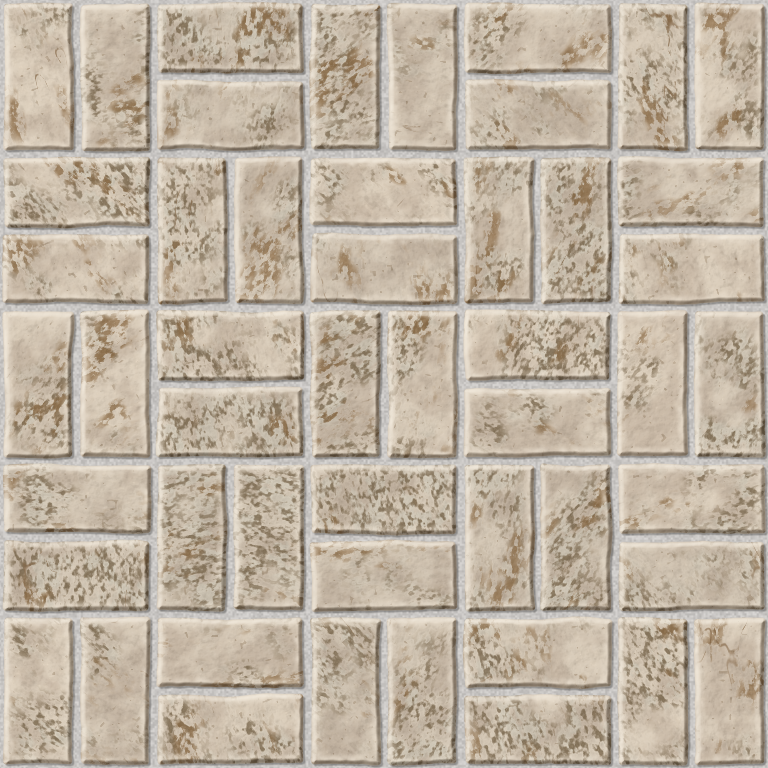
This texture is drawn by a Shadertoy shader. Its source:

```glsl
// Basket-weave stone paving: a 5 x 5 checker of blocks, each split into two bricks,
// upright and lying in turn. Wavy box distances give the grout and the bevels;
// fbm in each brick's own frame gives worn, finely pitted, faintly rusty stone.

float hash(vec2 p) {
    vec3 q = fract(p.xyx * 0.1031);
    q += dot(q, q.yzx + 33.33);
    return fract((q.x + q.y) * q.z);
}

float noise(vec2 p) {
    vec2 i = floor(p), f = fract(p);
    f = f * f * (3.0 - 2.0 * f);
    return mix(mix(hash(i), hash(i + vec2(1, 0)), f.x),
               mix(hash(i + vec2(0, 1)), hash(i + vec2(1, 1)), f.x), f.y);
}

float fbm(vec2 p) {
    float sum = 0.0, amp = 0.533;
    for (int i = 0; i < 4; i++) {
        sum += amp * noise(p);
        p = mat2(1.6, 1.2, -1.2, 1.6) * p + 5.3;
        amp *= 0.5;
    }
    return sum;
}

// Signed distance to the brick around p, with its id and local position
float brick(vec2 p, out vec2 id, out vec2 local) {
    vec2 cell = floor(p), f = fract(p);
    if (mod(cell.x + cell.y, 2.0) > 0.5) f = f.yx;
    float side = floor(f.x * 2.0);
    id = vec2(2.0 * cell.x + side, cell.y) + 3.0;
    local = vec2(f.x - 0.25 - 0.5 * side, f.y - 0.5);
    vec2 wave = vec2(noise(local * 3.5 + id * 9.7), noise(local * 3.5 + id * 5.3 + 40.0)) - 0.5;
    vec2 fray = vec2(noise(p * 19.0), noise(p * 19.0 + 70.0)) - 0.5;
    vec2 b = abs(local + 0.022 * wave + 0.006 * fray) - vec2(0.225, 0.475) + 0.022;
    return length(max(b, 0.0)) + min(max(b.x, b.y), 0.0) - 0.022;
}

// Narrow bevelled edge plus a lumpy face
float height(vec2 p) {
    vec2 id, local;
    float d = brick(p, id, local);
    return smoothstep(-0.008, 0.034, -d) * (0.8 + 0.30 * fbm(p * 11.0 + id * 3.1));
}

vec3 stone(vec2 id, vec2 local) {
    float wear = hash(id + 11.0), angle = 6.283 * hash(id + 23.0);
    vec2 s = mat2(cos(angle), sin(angle), -sin(angle), cos(angle)) * local + id * 7.3;
    float grain = fbm(s * vec2(24, 38));
    float fine = noise(s * vec2(48, 62) + 30.0);
    float worn = smoothstep(0.36, 0.66, fbm(s * 3.5) + 0.3 * (wear - 0.5));

    // Cream to tan clouds, shifted a little from brick to brick
    float cloud = smoothstep(0.3, 0.7, fbm(s * 6.0 + 15.0));
    vec3 col = mix(vec3(0.85, 0.80, 0.73), vec3(0.775, 0.715, 0.645), cloud);
    col *= 0.98 + 0.05 * hash(id + 31.0);

    // Pale flakes and fine dark pits in the worn areas
    float flake = smoothstep(0.48, 0.62, fbm(s * vec2(9, 14) + 20.0));
    col = mix(col, vec3(0.83, 0.81, 0.75), 0.55 * flake * worn);
    float pit = smoothstep(0.42, 0.72, 0.7 * grain + 0.3 * fine);
    col = mix(col, vec3(0.44, 0.37, 0.27), 0.9 * (0.12 + 0.88 * worn) * pit);

    // Rust blotches broken by the grain, thin veins and stray specks
    float rust = smoothstep(0.57, 0.76, fbm(s * vec2(3, 6) + 40.0));
    col = mix(col, vec3(0.50, 0.37, 0.22), 0.7 * rust * smoothstep(0.4, 0.62, grain));
    float vein = 1.0 - smoothstep(0.001, 0.010, abs(fbm(s * vec2(1.2, 3.0) + 60.0) - 0.5));
    vein *= smoothstep(0.62, 0.85, noise(s * 3.0 + 80.0)) * smoothstep(0.3, 0.55, grain);
    col = mix(col, vec3(0.47, 0.35, 0.22), 0.6 * vein);
    float speck = smoothstep(0.88, 0.96, noise(s * 36.0 + 90.0));
    col = mix(col, vec3(0.52, 0.43, 0.32), 0.35 * speck);
    return col + 0.16 * (grain - 0.5) + 0.05 * (fine - 0.5);
}

void mainImage(out vec4 fragColor, in vec2 fragCoord) {
    vec2 p = 5.0 * fragCoord / iResolution.xy;
    float aa = 4.0 / iResolution.y;
    vec2 id, local, unusedId, unusedLocal;

    // Sandy grout with a thin shadow below and right of each brick
    float caster = brick(p + vec2(-0.014, 0.014), unusedId, unusedLocal);
    float d = brick(p, id, local);
    vec3 grout = vec3(0.785, 0.775, 0.765) + 0.13 * (noise(p * 75.0) - 0.5);
    grout *= 1.0 - 0.28 * smoothstep(0.006, -0.010, caster);

    // Stone lit from the upper left, with a broken pale rim
    vec3 col = stone(id, local);
    float light = 3.4 * (height(p) - height(p + vec2(-0.006, 0.006)));
    col = mix(col, vec3(0.96, 0.93, 0.88), clamp(light, 0.0, 0.8));
    col *= 1.0 - vec3(0.50, 0.53, 0.57) * clamp(-light, 0.0, 0.8);
    float rim = smoothstep(0.075, 0.03, -d) * smoothstep(0.015, 0.035, -d);
    col = mix(col, vec3(0.93, 0.89, 0.83), 0.75 * rim * noise(p * 24.0 + 50.0));

    fragColor = vec4(mix(grout, col, smoothstep(aa, -aa, d)), 1.0);
}
```
